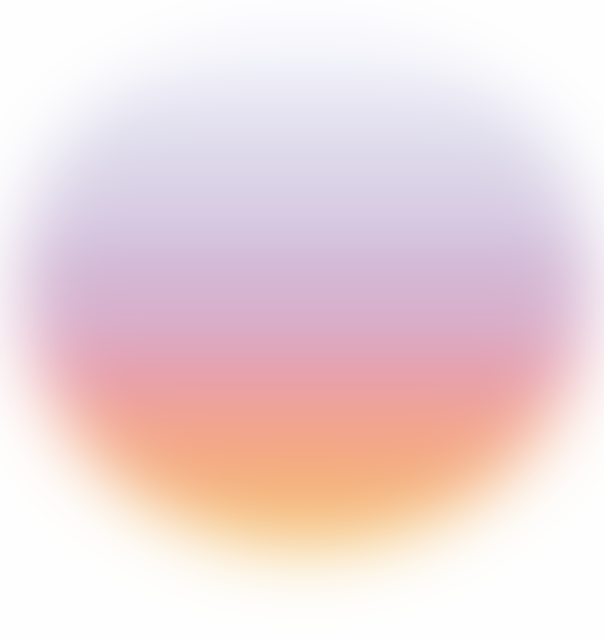
Give the GLSL for this background, as a Shadertoy shader.

```glsl
// A soft sunset disc on white: a vertical run of colours, from pale lavender
// through rose to amber, seen through a slightly wide ellipse whose edge
// falls off like a Gaussian blur. Lengths are in units of the canvas height.

const vec3 BACKGROUND = vec3(0.997);
const vec2 DISC_CENTER = vec2(0.0065, 0.064);  // from the canvas centre
const vec2 DISC_RADII = vec2(0.440, 0.423);
const float BLUR_SIGMA = 0.052;

// Evenly spaced colours, from the top of the canvas downwards
const int STOP_COUNT = 12;
const float STOPS_PER_HEIGHT = 12.0;
const vec3 SKY[STOP_COUNT] = vec3[STOP_COUNT](
    vec3(0.980, 0.980, 0.992),
    vec3(0.953, 0.953, 0.980),
    vec3(0.906, 0.898, 0.949),
    vec3(0.867, 0.847, 0.914),
    vec3(0.847, 0.796, 0.890),
    vec3(0.831, 0.729, 0.839),
    vec3(0.851, 0.682, 0.788),
    vec3(0.902, 0.635, 0.678),
    vec3(0.945, 0.647, 0.561),
    vec3(0.957, 0.690, 0.498),
    vec3(0.961, 0.761, 0.498),
    vec3(0.965, 0.812, 0.522)
);

vec3 skyStop(int index) {
    return SKY[clamp(index, 0, STOP_COUNT - 1)];
}

// Catmull-Rom blend through the stops, free of visible bands
vec3 skyColor(float depth) {
    float position = clamp(depth * STOPS_PER_HEIGHT, 0.0, float(STOP_COUNT - 1));
    int i = int(position);
    float t = position - float(i);
    vec3 a = skyStop(i - 1), b = skyStop(i), c = skyStop(i + 1), d = skyStop(i + 2);
    vec3 curve = 2.0 * a - 5.0 * b + 4.0 * c - d + t * (3.0 * (b - c) + d - a);
    return b + 0.5 * t * (c - a + t * curve);
}

// Coverage of a blurred edge: a close fit to the normal distribution
float blurredEdge(float signedDistance) {
    float x = clamp(signedDistance / BLUR_SIGMA, -4.0, 4.0);
    return 0.5 - 0.5 * tanh(x * (0.798 + 0.0357 * x * x));
}

void mainImage(out vec4 fragColor, in vec2 fragCoord) {
    vec2 p = (fragCoord - 0.5 * iResolution.xy) / iResolution.y;

    // Approximate distance to the ellipse
    float meanRadius = 0.5 * (DISC_RADII.x + DISC_RADII.y);
    float edge = (length((p - DISC_CENTER) / DISC_RADII) - 1.0) * meanRadius;

    vec3 color = mix(BACKGROUND, skyColor(0.5 - p.y), blurredEdge(edge));
    fragColor = vec4(color, 1.0);
}
```
